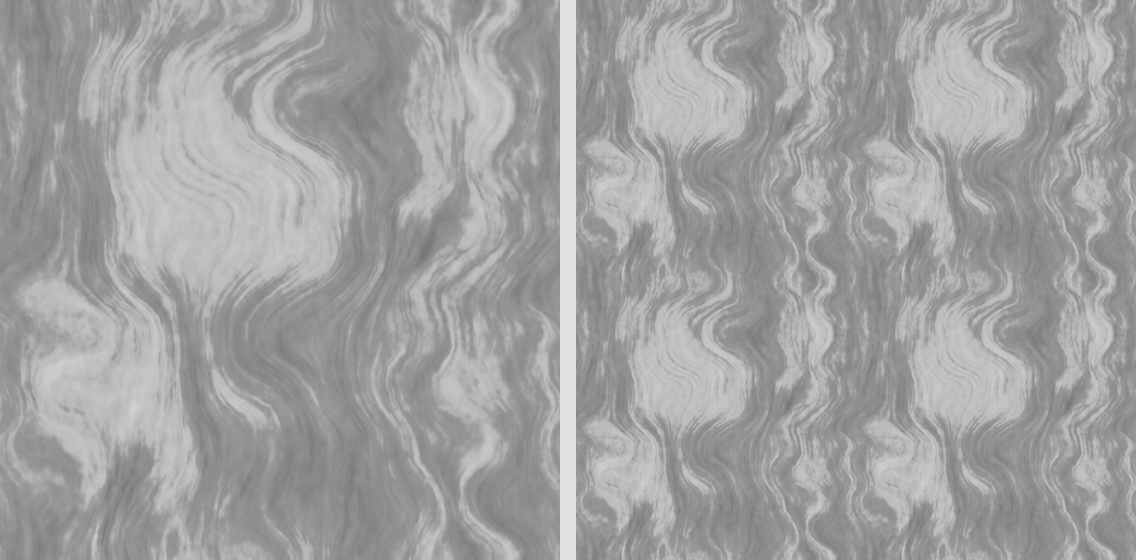
Left, the tile; right, the same tile 2 across and 2 down.
Reproduce this texture procedurally as a WebGL 2 fragment shader.

```glsl
#version 300 es
precision highp float;
// Grey, weathered fibres that run from top to bottom and bend in soft swirls.
// Wrapping value noise bends the plane; stretched noise layers in the bent
// plane give broad bands, ragged pale patches and fine strands.

uniform vec2 u_resolution;
out vec4 fragColor;

const float BASE_GREY = 0.588;

// Integer hash of a lattice cell, from -1 to 1.
float hashCell(vec2 cell, uint seed) {
    uint h = uint(cell.x) * 1597334677u ^ uint(cell.y) * 3812015801u ^ seed * 2654435769u;
    h = (h ^ (h >> 16)) * 2146121005u;
    h = (h ^ (h >> 15)) * 2221713035u;
    h ^= h >> 16;
    return float(h >> 8) / 8388607.5 - 1.0;
}

// Value noise on the unit square that repeats after whole cells.
float wrapNoise(vec2 uv, vec2 cells, uint seed) {
    vec2 p = uv * cells;
    vec2 f = fract(p);
    vec2 lo = mod(floor(p), cells);
    vec2 hi = mod(lo + 1.0, cells);
    vec2 s = f * f * f * (f * (f * 6.0 - 15.0) + 10.0);
    float bottom = mix(hashCell(lo, seed), hashCell(vec2(hi.x, lo.y), seed), s.x);
    float top = mix(hashCell(vec2(lo.x, hi.y), seed), hashCell(hi, seed), s.x);
    return mix(bottom, top, s.y);
}

// Sum of octaves, normalised by the total weight.
float fbm(vec2 uv, vec2 cells, int octaves, float gain, uint seed) {
    float sum = 0.0, weight = 1.0, total = 0.0;
    for (int i = 0; i < octaves; i++) {
        sum += weight * wrapNoise(uv, cells, seed + uint(i));
        total += weight;
        weight *= gain;
        cells *= 2.0;
    }
    return sum / total;
}

// Bends the plane: wide sideways waves, smaller curls, then a fine ragged jitter.
vec2 bendPlane(vec2 uv, float wave, float curl, float jitter) {
    vec2 p = uv;
    p.x += wave * fbm(uv, vec2(4.0, 5.0), 2, 0.4, 11u);
    p.y += 0.7 * wave * fbm(uv, vec2(4.0, 4.0), 2, 0.4, 21u);
    p.x += curl * wrapNoise(p, vec2(9.0, 8.0), 31u);
    p.x += jitter * fbm(uv, vec2(60.0, 50.0), 2, 0.6, 41u);
    p.y += 3.0 * jitter * fbm(uv, vec2(70.0, 40.0), 2, 0.6, 51u);
    return p;
}

// Grey level at a point of the tile.
float fibreTone(vec2 uv) {
    vec2 flow = bendPlane(uv, 0.125, 0.014, 0.0035);

    // Layers, from wide to fine
    float bands = fbm(flow, vec2(6.0, 3.0), 4, 0.5, 61u);
    float fibres = fbm(flow, vec2(30.0, 6.0), 4, 0.75, 71u);
    float strands = fbm(flow, vec2(90.0, 10.0), 2, 0.7, 81u);
    float grain = fbm(uv, vec2(64.0, 48.0), 3, 0.7, 91u);

    // Pale patches with torn edges
    float cover = bands + 0.6 * fibres + 0.2 * strands + 0.15 * grain;
    float patches = smoothstep(-0.04, 0.36, cover);

    // Fibres stand out more in some regions than in others
    float clarity = 1.0 + 0.5 * wrapNoise(uv, vec2(5.0, 4.0), 101u);

    return BASE_GREY + 0.1 * patches + 0.12 * bands
        + clarity * (0.085 * fibres + 0.035 * strands) + 0.03 * grain;
}

void main() {
    vec2 uv = gl_FragCoord.xy / u_resolution;

    // Average four samples per pixel to smooth the finest strands
    float tone = 0.0;
    for (int i = 0; i < 4; i++) {
        vec2 offset = vec2(i & 1, i >> 1) * 0.5 - 0.25;
        tone += 0.25 * fibreTone(uv + offset / u_resolution);
    }
    fragColor = vec4(vec3(clamp(tone, 0.47, 0.82)), 1.0);
}
```
